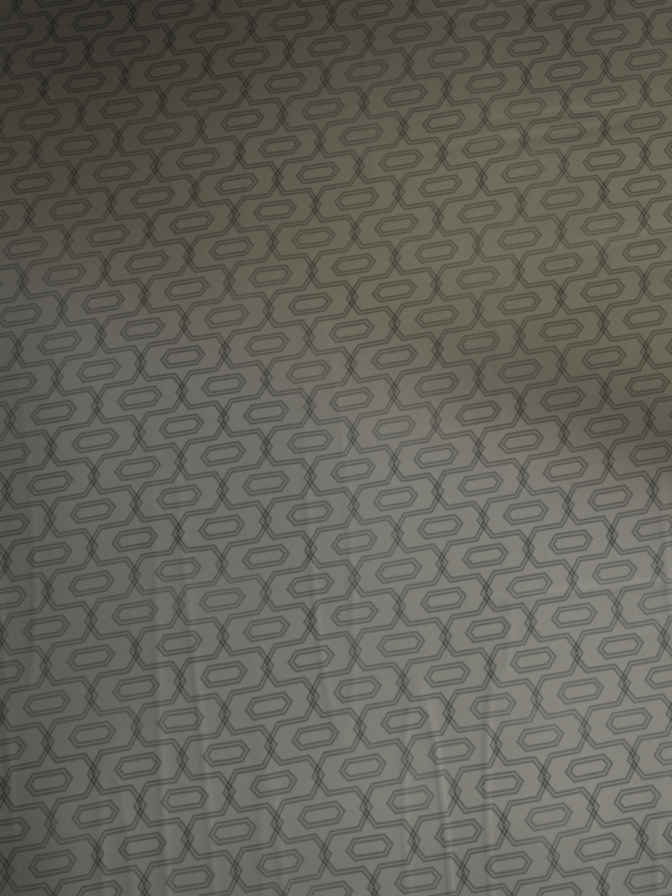
A Shadertoy shader for this pattern:

```glsl
// Grey-olive cloth printed with a staggered trellis of double lines that weave
// through diamond knots, with a double-lined hexagon in every opening. The
// lattice is slanted, bowed and in slight perspective, shaded with soft creases.

const vec2  ORIGIN      = vec2(0.0173, -0.0234); // a hexagon centre, from mid canvas
const float PERIOD      = 0.0954;                // repeat width, in canvas heights
const vec2  CELL        = vec2(1.0, 0.826);      // repeat size, in periods
const float SLANT       = 0.164;                 // rise of the rows to the right
const float PERSPECTIVE = 0.15;
const float BOW         = 0.10;
const vec2  HEX_SIZE    = vec2(0.262, 0.112);    // half width, half height
const float HEX_TIP     = 0.085;                 // length of the pointed end
const float HEX_GAP     = 0.023;                 // half distance of the two outlines
const float BEND        = 0.095;                 // from a trellis corner to the knot axis
const float BULGE       = 0.042;                 // overshoot past the knot axis
const float BAND_GAP    = 0.022;                 // half distance of the trellis lines
const float LINE        = 0.012;                 // half line width
const float LINE_INK    = 0.19;
const float FILL_INK    = 0.07;
const vec3  WARM_TINT   = vec3(1.0, 0.97, 0.84);
const vec3  GREY_TINT   = vec3(1.0, 0.99, 0.935);

float hash(vec2 p) {
    vec3 q = fract(vec3(p.xyx) * 0.1031);
    q += dot(q, q.yzx + 33.33);
    return fract((q.x + q.y) * q.z);
}

float noise(vec2 p) {
    vec2 i = floor(p), f = fract(p);
    f = f * f * (3.0 - 2.0 * f);
    return mix(mix(hash(i), hash(i + vec2(1, 0)), f.x),
               mix(hash(i + vec2(0, 1)), hash(i + vec2(1, 1)), f.x), f.y);
}

float segment(vec2 p, vec2 a, vec2 b) {
    vec2 d = b - a;
    return length(p - a - d * clamp(dot(p - a, d) / dot(d, d), 0.0, 1.0));
}

float hexagon(vec2 p) {
    p = abs(p);
    vec2 normal = normalize(vec2(HEX_SIZE.y, HEX_TIP));
    return max(p.y - HEX_SIZE.y, dot(p - vec2(HEX_SIZE.x, 0.0), normal));
}

// Offset from the nearest point of a rectangular lattice
vec2 wrapCell(vec2 p) { return mod(p + 0.5 * CELL, CELL) - 0.5 * CELL; }

// Centreline of one trellis quarter, run on past both knots so that folds mitre
float quarterPath(vec2 p) {
    vec2 a = vec2(BEND, 0.25 * CELL.y);
    vec2 b = vec2(0.5 - BEND, a.y);
    vec2 run = 1.3 * vec2(BEND + BULGE, -a.y);
    return min(segment(p, a, b), min(segment(p, a, a - run), segment(p, b, b + run)));
}

float cover(float d, float soft) { return 1.0 - smoothstep(-soft, soft, d); }

// Ink left by a pair of lines and the tint between them
float doubleLine(float d, float gap, float soft) {
    float line = cover(abs(abs(d) - gap) - LINE, soft);
    return (1.0 - LINE_INK * line) * (1.0 - FILL_INK * cover(abs(d) - gap, soft));
}

// Each quarter is overlapped by its neighbours on the left and right
float printedPattern(vec2 q, float soft) {
    vec2 a = abs(wrapCell(q));
    float ink = doubleLine(quarterPath(a), BAND_GAP, soft);
    ink *= doubleLine(quarterPath(vec2(-a.x, a.y)), BAND_GAP, soft);
    ink *= doubleLine(quarterPath(vec2(1.0 - a.x, a.y)), BAND_GAP, soft);
    float hex = min(hexagon(wrapCell(q)), hexagon(wrapCell(q + 0.5 * CELL)));
    return ink * doubleLine(hex + HEX_GAP, HEX_GAP, soft);
}

// Thin ridges along the noise contours
float ridge(vec2 p) { return pow(1.0 - abs(2.0 * noise(p) - 1.0), 7.0); }

float creases(vec2 uv) {
    vec2 v = vec2(uv.x * 17.0 + uv.y * 1.5, uv.y * 2.3);
    float upright = ridge(v) - ridge(v + vec2(0.16, 0.0));
    upright *= mix(0.02, 0.075, smoothstep(0.55, 0.15, uv.y)) * noise(uv * vec2(9, 5));
    vec2 h = vec2(uv.x * 2.5, (uv.y - 0.08 * uv.x) * 20.0);
    float drag = ridge(h) - ridge(h + vec2(0.0, 0.2));
    drag *= 0.05 * smoothstep(0.5, 0.9, uv.x) * smoothstep(0.25, 0.4, uv.y);
    return upright + drag;
}

vec3 clothColour(vec2 uv) {
    float edge = uv.y - (0.73 - 0.24 * uv.x);   // slanted border of the warm shade
    float warm = mix(0.26, 0.43, smoothstep(0.0, 0.6, uv.x * 0.55 + (1.0 - uv.y) * 0.75));
    warm *= 1.0 - 0.15 * smoothstep(0.8, 1.0, uv.y);
    float grey = 0.40 + 0.115 * smoothstep(0.1, 0.9, uv.x + 0.25 * (0.5 - uv.y));
    grey *= 1.0 - 0.14 * smoothstep(0.15, 0.0, uv.x) - 0.08 * smoothstep(0.12, 0.0, uv.y);
    vec3 cloth = mix(grey * GREY_TINT, warm * WARM_TINT, smoothstep(-0.13, 0.1, edge));
    float fold = exp(-pow((edge - 0.02) / 0.06, 2.0)) * smoothstep(0.4, 1.0, uv.x);
    return cloth * (1.0 - 0.16 * fold) * (0.96 + 0.08 * noise(uv * vec2(7, 4)));
}

void mainImage(out vec4 fragColor, in vec2 fragCoord) {
    vec2 uv = fragCoord / iResolution.xy;
    vec2 p = (fragCoord - 0.5 * iResolution.xy) / iResolution.y;

    // Bow, perspective and slant of the cloth
    float depth = 1.0 - PERSPECTIVE * p.y;
    vec2 q = vec2(p.x - BOW * p.y * p.y, p.y) / depth - ORIGIN;
    q.y -= SLANT * q.x;
    q += 0.004 * (vec2(noise(p * 9.0), noise(p * 9.0 + 40.0)) - 0.5);
    float soft = 0.8 / (iResolution.y * PERIOD * depth);

    float ink = printedPattern(q / PERIOD, soft);
    ink = mix(1.0, ink, 0.8 + 0.35 * noise(uv * vec2(11, 15)));
    float grain = 0.012 * (noise(p * vec2(420, 260)) - 0.5);
    fragColor = vec4(clothColour(uv) * ink * (1.0 + creases(uv) * 2.0) + grain, 1.0);
}
```
